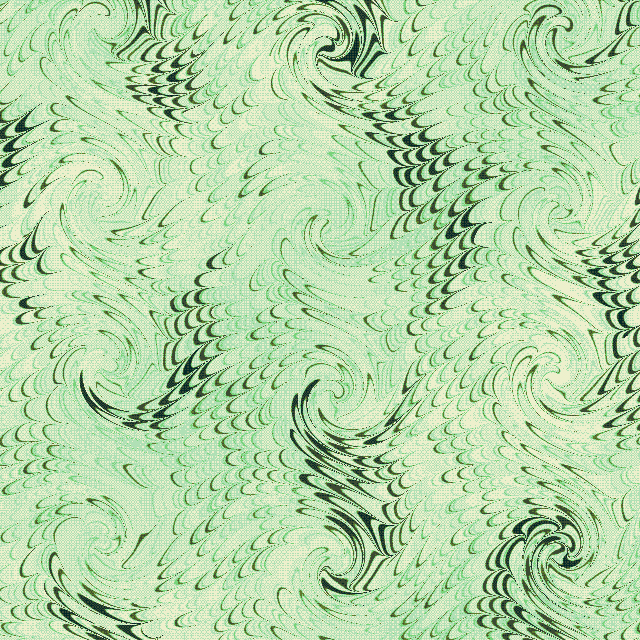
Write a WebGL 2 fragment shader that draws this pattern.

```glsl
#version 300 es
precision highp float;
// Combed marbled paper: rows of round-tipped crescents with legs trailing right,
// wound into clockwise curls on a loose grid. Layered sines gather the dark ink
// into streaks, and an ordered grain breaks the tones into six flat colours.

uniform vec2 u_resolution;
out vec4 outColor;

// Colours from lightest to darkest; a tone of 0 to 5 runs through them.
const vec3 PALETTE[6] = vec3[6](
  vec3(0.93, 0.94, 0.80),   // cream
  vec3(0.69, 0.88, 0.71),   // pale green
  vec3(0.47, 0.83, 0.48),   // leaf green
  vec3(0.38, 0.48, 0.18),   // olive
  vec3(0.23, 0.29, 0.20),   // moss
  vec3(0.01, 0.16, 0.16));  // ink

const float TOOTH = 0.028;        // height of one comb row
const float PULL = 0.013;         // how far the legs trail behind the tip
const float BAND = 0.027;         // spacing of the dark crescents
const float VEIN = 0.013;         // spacing of the fine green lines
const vec2 CURL_START = vec2(0.165, 0.13);
const vec2 CURL_STEP = vec2(0.355, 0.27);
const float CURL_TURN = 5.2;      // radians at the heart of a curl
const float CURL_SIZE = 0.053;    // falloff radius of a curl
const float BASE_TONE = 0.43;
const float GRAIN_CELLS = 512.0;  // grain cells across the canvas

float hash(vec2 p) {
  vec3 a = fract(p.xyx * vec3(0.1031, 0.1030, 0.0973));
  a += dot(a, a.yzx + 33.33);
  return fract((a.x + a.y) * a.z);
}

// Source point of the paper before the curls were wound.
vec2 unwindCurls(vec2 p) {
  vec2 shift = vec2(0.0);
  for (int col = 0; col < 3; col++) {
    for (int row = -1; row < 5; row++) {
      vec2 id = vec2(col, row);
      vec2 center = CURL_START + id * CURL_STEP;
      center.y += 0.024 * cos(id.x * 2.6);
      center += 0.016 * (vec2(hash(id + 20.0), hash(id + 47.0)) - 0.5);
      vec2 d = p - center;
      float turn = CURL_TURN * exp(-length(d) / CURL_SIZE);
      float c = cos(turn), s = sin(turn);
      shift += vec2(c * d.x - s * d.y, s * d.x + c * d.y) - d;
    }
  }
  return p + shift;
}

// Uneven drift of the comb.
vec2 drift(vec2 p) {
  return p + vec2(0.014 * sin(13.0 * p.y + 4.0 * p.x) + 0.006 * sin(37.0 * p.y + 1.0),
                  0.016 * sin(15.0 * p.x + 3.0 * p.y) + 0.005 * sin(41.0 * p.x + 9.0 * p.y));
}

// Tall meandering streaks where the dark ink gathers, 0 to 1.
float inkStreaks(vec2 p) {
  float v = sin(19.0 * p.x + 1.6 * sin(6.0 * p.y + 1.0) - 3.2);
  v += 0.8 * sin(11.0 * p.y + 8.0 * p.x + 0.7);
  v += 0.6 * sin(31.0 * p.x - 17.0 * p.y + 2.0);
  return smoothstep(0.35, 1.5, v);
}

// Slow shift between creamy and greener areas, about -1 to 1.
float greenWash(vec2 p) {
  return 0.5 * sin(6.0 * p.x + 2.0 * sin(4.0 * p.y) - 2.4)
       + 0.5 * sin(9.0 * p.y - 7.0 * p.x + 0.5);
}

// Ordered 4 by 4 threshold, 0 to 1.
float bayer2(vec2 a) {
  a = floor(a);
  return fract(a.x * 0.5 + a.y * a.y * 0.75);
}
float grain(vec2 a) {
  return bayer2(a * 0.5) * 0.25 + bayer2(a) + 0.03125;
}

void main() {
  vec2 uv = gl_FragCoord.xy / min(u_resolution.x, u_resolution.y);
  vec2 p = drift(unwindCurls(uv));

  // Comb: each row bends the bands into a rounded tip with long legs.
  float row = floor(p.y / TOOTH);
  float across = 2.0 * fract(p.y / TOOTH) - 1.0;
  float along = p.x + PULL * log(1.03 - across * across)
              + 0.011 * (hash(vec2(row, 71.0)) - 0.5);
  float blur = min(fwidth(along), 0.006);
  vec2 source = vec2(along, p.y);
  float streak = inkStreaks(source);

  // Ground: cream tongues and green washes.
  float cell = floor(along / BAND + 0.5);
  float tongue = hash(vec2(cell + 60.0, row + 90.0)) - 0.5;
  float tone = BASE_TONE + 0.26 * greenWash(uv) + 0.45 * tongue;

  // Fine green veins.
  float veinCell = floor(along / VEIN);
  float veinRand = hash(vec2(veinCell + 130.0, row + 110.0));
  float veinDist = abs(fract(along / VEIN) - 0.5);
  float veinSoft = 0.07 + 0.5 * blur / VEIN;
  float vein = 1.0 - smoothstep(0.13 - veinSoft, 0.13 + veinSoft, veinDist);
  tone += vein * 1.7 * veinRand * veinRand;

  // Dark crescents: broad in the streaks, thin elsewhere.
  float band = floor(along / BAND);
  float pick = mix(hash(vec2(band + 150.0, floor(row / 6.0) + 140.0)),
                   hash(vec2(band + 170.0, row + 180.0)), 0.6);
  float size = hash(vec2(band + 210.0, row + 230.0));
  float present = step(pick, mix(0.52, 0.78, streak));
  float halfWidth = mix(0.035 + 0.07 * size, 0.14 + 0.14 * size, streak);
  float dist = abs(fract(along / BAND) - 0.5);
  float soft = 0.03 + 0.5 * blur / BAND;
  float crescent = present * (1.0 - smoothstep(halfWidth - soft, halfWidth + soft, dist));
  float depth = 2.9 + size + 0.9 * streak;
  tone = mix(tone, depth, crescent);

  // Grain: pick the flat colour above or below the tone.
  float level = clamp(tone + grain(uv * GRAIN_CELLS), 0.0, 5.0);
  outColor = vec4(PALETTE[int(level)], 1.0);
}
```
